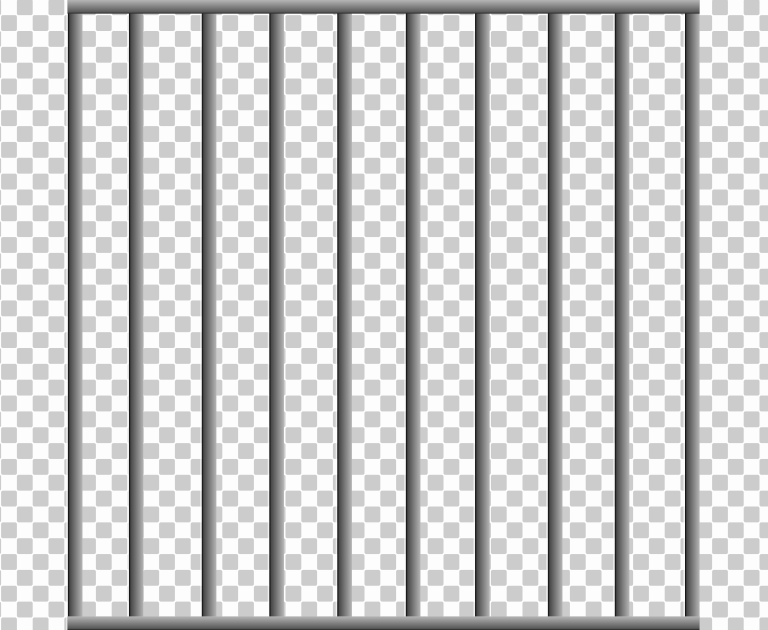
Reproduce this pattern procedurally as a WebGL 1 fragment shader.

```glsl
precision highp float;
// Ten shaded upright bars held between two horizontal rails, in front of a
// grey and white checkerboard. Bars are placed in a loop by an uneven spacing
// formula; checks are softly rounded boxes repeated with mod.

uniform vec2 u_resolution;

#define SHEET vec2(768.0, 628.0)       // design units across and down
#define CHECK 15.8                     // side of one check
#define CHECK_SHIFT vec2(1.1, -0.7)    // corner of the first check
#define BAR_COUNT 10
#define BAR_WIDTH 14.6
#define BAR_SPAN vec2(68.0, 685.0)     // left edges of first and last bar
#define RAIL_SPAN vec2(67.5, 699.5)    // ends of both rails
#define RAIL_HEIGHT 13.6
#define WHITE vec3(0.992)
#define CHECK_GREY vec3(0.80)

// Smooth 0..1 coverage of the interval [a, b]
float band(float x, float a, float b, float pixel) {
  return clamp((x - a) / pixel + 0.5, 0.0, 1.0)
       * clamp((b - x) / pixel + 0.5, 0.0, 1.0);
}

float roundedBox(vec2 p, float halfSide, float radius) {
  vec2 d = abs(p) - halfSide + radius;
  return length(max(d, 0.0)) + min(max(d.x, d.y), 0.0) - radius;
}

// Checkerboard whose grey squares have slightly softened corners
vec3 checkerboard(vec2 p, float pixel) {
  vec2 q = (p - CHECK_SHIFT) / CHECK;
  vec2 cell = floor(q);
  // Distance to the nearest grey square on each of the two diagonal lattices
  vec2 even = mod(q - vec2(1.0, 0.0), 2.0) - 0.5;
  vec2 odd = mod(q - vec2(0.0, 1.0), 2.0) - 0.5;
  even -= 2.0 * step(1.0, even);
  odd -= 2.0 * step(1.0, odd);
  float d = min(roundedBox(even, 0.5, 0.12), roundedBox(odd, 0.5, 0.12));
  float grey = clamp(0.5 - d * CHECK / pixel, 0.0, 1.0);
  return mix(WHITE, CHECK_GREY, grey);
}

// Left edge of a bar: even pitch, a gentle bow, and two bars set off-line
float barLeft(float i) {
  float t = i / float(BAR_COUNT - 1);
  float bow = -5.0 * sin(3.14159 * t);
  float strays = 3.2 * exp(-4.0 * (i - 7.0) * (i - 7.0))
               - 5.9 * exp(-4.0 * (i - 1.0) * (i - 1.0));
  return mix(BAR_SPAN.x, BAR_SPAN.y, t) + bow + strays;
}

// Bar tone: near-black left rim rising to light grey on the right
float barTone(float t) {
  return mix(0.22, 0.71, clamp(t, 0.0, 1.0)) - 0.17 * (1.0 - smoothstep(0.0, 0.15, t));
}

// Rail tone: light above, dark lower rim
float railTone(float t) {
  return mix(0.71, 0.30, clamp(t, 0.0, 1.0)) - 0.12 * smoothstep(0.85, 1.0, t);
}

void main() {
  vec2 p = gl_FragCoord.xy / u_resolution * SHEET;
  p.y = SHEET.y - p.y;
  float pixel = SHEET.x / u_resolution.x;

  vec3 color = checkerboard(p, pixel);

  // Upright bars, each with a thin white margin on its dark side
  for (int i = 0; i < BAR_COUNT; i++) {
    float left = barLeft(float(i));
    float margin = band(p.x, left - 1.6, left, pixel);
    float bar = band(p.x, left, left + BAR_WIDTH, pixel);
    color = mix(color, WHITE, 0.7 * margin);
    color = mix(color, vec3(barTone((p.x - left) / BAR_WIDTH)), bar);
  }

  // Keep the strips above and below the frame clear, then lay the rails
  float along = band(p.x, RAIL_SPAN.x, RAIL_SPAN.y, pixel);
  float bottomTop = SHEET.y - RAIL_HEIGHT;
  float topRail = along * band(p.y, -pixel, RAIL_HEIGHT, pixel);
  float bottomRail = along * band(p.y, bottomTop, SHEET.y + pixel, pixel);
  color = mix(color, vec3(railTone(p.y / RAIL_HEIGHT)), topRail);
  color = mix(color, vec3(railTone((p.y - bottomTop) / RAIL_HEIGHT)), bottomRail);

  gl_FragColor = vec4(color, 1.0);
}
```
